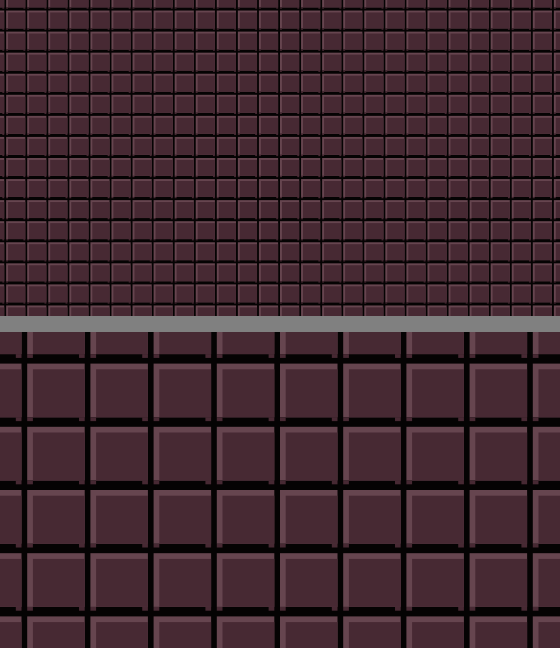
Top, the full canvas; bottom, a detail of the centre.
Write a Shadertoy shader that draws this pattern.

```glsl
#define ROWS 15.0
#define GAP 0.09
#define BEVEL 0.09
#define SHADOW 0.06
#define GROUT_COLOR vec3(0.02, 0.01, 0.01)
#define FACE_COLOR vec3(0.28, 0.16, 0.20)
#define LIGHT_COLOR vec3(0.40, 0.27, 0.31)

// Antialiased coverage of an axis-aligned box
float boxCoverage(vec2 p, vec2 lo, vec2 hi, float pixel) {
    vec2 inside = clamp(min(p - lo, hi - p) / pixel + 0.5, 0.0, 1.0);
    return inside.x * inside.y;
}

// Tile with its origin at the top left, y pointing down
vec3 tileColor(vec2 p, float pixel) {
    float edge = 1.0 - GAP;
    float inner = edge - BEVEL;
    float bottom = edge - SHADOW;

    // Raised face, lit along the top and left
    vec3 color = mix(GROUT_COLOR, LIGHT_COLOR, boxCoverage(p, vec2(0.0), vec2(edge, bottom), pixel));
    color = mix(color, FACE_COLOR, boxCoverage(p, vec2(BEVEL), vec2(edge, bottom), pixel));

    // Short feet at both lower corners
    float feet = boxCoverage(p, vec2(0.0, bottom), vec2(BEVEL, edge), pixel)
               + boxCoverage(p, vec2(inner, bottom), vec2(edge), pixel);
    return mix(color, FACE_COLOR, feet);
}

void mainImage(out vec4 fragColor, in vec2 fragCoord) {
    float pixel = ROWS / iResolution.y;
    vec2 grid = (fragCoord - 0.5 * iResolution.xy) * pixel;
    grid.y = -grid.y;

    // Wrap in the middle of the gap so tile edges blend cleanly
    vec2 p = fract(grid + 0.5 * GAP) - 0.5 * GAP;
    fragColor = vec4(tileColor(p, pixel), 1.0);
}
```
